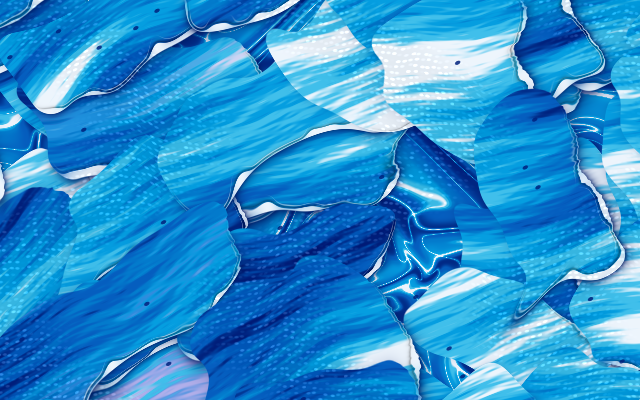
Reproduce this texture procedurally as a WebGL 2 fragment shader.

```glsl
#version 300 es
precision highp float;
uniform vec2 u_resolution;
out vec4 fragColor;
// Lengths are in canvas heights, angles in radians
const int LAYERS = 3;
const vec2 CELL = vec2(0.40, 0.29), LONG_DAUB = vec2(0.27, 0.14), BROAD_DAUB = vec2(0.18, 0.23);
const float GRID_ANGLE = 0.5, LEFT_ANGLE = 0.58, RIGHT_ANGLE = 0.14, ANGLE_SPREAD = 0.45;
const float KEEP = 0.57, STREAK_GAIN = 0.64, SHADOW_REACH = 0.012;
const float PIT_DENSITY = 13.0, BUMP_DENSITY = 66.0, BUMP_GAIN = 0.2;
const vec2 SHADE_SIDE = vec2(0.7, -0.71);
const vec3 NAVY = vec3(0.00, 0.13, 0.49), COBALT = vec3(0.02, 0.37, 0.75);
const vec3 AZURE = vec3(0.01, 0.48, 0.80), CERULEAN = vec3(0.02, 0.62, 0.88);
const vec3 SKY = vec3(0.25, 0.75, 0.92), WHITE = vec3(0.93, 0.96, 0.99);
const vec3 LILAC = vec3(0.47, 0.42, 0.85);

mat2 rotation(float a) { return mat2(cos(a), sin(a), -sin(a), cos(a)); }
vec4 hash4(vec2 c) {
  vec4 h = fract(c.xyxy * vec4(0.1031, 0.1030, 0.0973, 0.1099));
  h += dot(h, h.wzxy + 33.33);
  return fract((h.xxyz + h.yzzw) * h.zywx);
}
// Spreads a roughly normal tone evenly over the pigments
vec3 pigment(float tone) {
  float t = 0.5 + 0.5 * tanh(0.85 * tone);
  vec3 c = mix(NAVY, COBALT, smoothstep(0.03, 0.15, t));
  c = mix(c, AZURE, smoothstep(0.17, 0.33, t));
  c = mix(c, CERULEAN, smoothstep(0.34, 0.54, t));
  c = mix(c, SKY, smoothstep(0.61, 0.78, t));
  return mix(c, WHITE, smoothstep(0.84, 0.95, t));
}
// Layered sines, drawn out along x
float streaks(vec2 q, float seed) {
  float sum = 0.0, freq = 11.0, amp = 1.0;
  for (int i = 0; i < 8; i++) {
    float k = float(i);
    float bend = sin(q.x * freq * 0.06 + seed * 1.7 + k * 2.1);
    float fade = 0.55 + 0.45 * sin(q.x * freq * 0.2 + q.y * freq * 0.37 + seed * 2.3 + k);
    sum += amp * fade * sin(q.y * freq + 1.6 * bend + seed * (k + 1.3));
    freq *= 1.72;
    amp *= 0.85;
  }
  return sum;
}
vec2 warp(vec2 p, float gain, float freq) {
  for (int i = 0; i < 4; i++) {
    p += gain / freq * sin(p.yx * freq + vec2(0.7, 2.9) * float(i + 1));
    freq *= 1.8;
  }
  return p;
}
// Wet, swirled paint between the daubs
vec3 marble(vec2 p) {
  vec2 m = warp(p, 1.0, 9.0);
  float fold = sin(m.x * 19.0 - m.y * 27.0 + 2.0 * sin(m.y * 11.0));
  float vein = pow(1.0 - abs(sin(m.x * 14.0 - m.y * 23.0)), 6.0);
  float thread = pow(1.0 - abs(sin(m.x * 31.0 + m.y * 18.0 + fold)), 8.0);
  return pigment(-0.85 + 0.8 * fold + 3.4 * vein + 2.4 * thread);
}
float roundedBox(vec2 q, vec2 halfSize, float radius) {
  vec2 e = abs(q) - halfSize + radius;
  return length(max(e, 0.0)) + min(max(e.x, e.y), 0.0) - radius;
}
// One knife stroke: cast shadow, streaked body, raised rim
vec3 addDaub(vec3 under, vec2 p, vec2 centre, vec4 r, float lift) {
  float across = clamp(centre.x / 1.6, 0.0, 1.0), seed = 40.0 * r.y + 17.0 * r.z;
  mat2 turn = rotation(mix(LEFT_ANGLE, RIGHT_ANGLE, across) + ANGLE_SPREAD * (r.x - 0.5));
  vec2 size = mix(LONG_DAUB, BROAD_DAUB, smoothstep(0.4, 0.75, across)) * (0.75 + 0.42 * r.yx);
  vec2 drift = 7.0 * r.xy;
  vec2 e = (warp(p + drift, 0.3, 6.0) - drift - centre) * turn;
  if (length(e) > 0.5) return under;
  vec2 q = (warp(p + drift, 0.08, 4.0) - drift - centre) * turn;
  q.y += 1.2 * (r.w - 0.5) * q.x * q.x;
  float streak = streaks(q, seed);
  // Skewed, tapered outline with a slightly frayed end
  e.x += (r.z - 0.4) * e.y + 0.004 * streak * smoothstep(0.3, 1.0, e.x / size.x);
  e.y /= 1.0 + 0.8 * (r.w - 0.5) * clamp(e.x / size.x, -1.0, 1.0);
  float d = roundedBox(e, size, 0.5 * min(size.x, size.y));
  vec2 n = e / size;
  float lee = smoothstep(-0.2, 0.6, dot(turn * normalize(n * abs(n) + 1e-4), SHADE_SIDE));
  under = mix(under, NAVY * 0.8, exp(-max(d, 0.0) / SHADOW_REACH) * (0.1 + 0.7 * lee));
  // Body with a dragged band of white
  float offset = (q.y / size.y + 1.3 * r.x - 0.3) / 0.27;
  float tone = 1.9 * (r.z - 0.48) + lift + STREAK_GAIN * streak + 1.3 * (r.y - 0.5) * n.x;
  tone += 2.3 * exp(-offset * offset) * r.w * (0.6 + 0.4 * sin(q.x * 9.0 + seed));
  tone += 0.35 * sin(p.x * 4.0 + 1.0) * sin(p.y * 5.0 + 0.4);
  float tint = smoothstep(0.86, 0.93, r.y) * smoothstep(0.1, 0.9, streak);
  vec3 body = mix(pigment(tone), LILAC, 0.5 * tint);
  // Rim of uneven width, trailed by a thin second thread
  float wave = 0.5 + 0.5 * sin(q.x * 19.0 + q.y * 23.0 + seed + sin(q.x * 41.0 - q.y * 31.0));
  float width = (0.002 + 0.02 * wave * wave) * lee;
  float thread = smoothstep(0.003, 0.0, abs(d + 1.7 * width + 0.006));
  body *= 1.0 - 0.35 * lee * exp(-abs(d + width + 0.004) / 0.004);
  body = mix(body, WHITE, 0.6 * thread * lee * (1.0 - wave));
  body = mix(body, WHITE, smoothstep(-width - 0.002, -width + 0.001, d) * lee * (0.6 + 0.4 * wave));
  float aa = 0.7 / u_resolution.y;
  return mix(under, body, smoothstep(aa, -aa, d));
}
// Cellular noise: distance to a jittered dot, and its random size
vec2 dots(vec2 g) {
  vec4 r = hash4(floor(g) + 71.0);
  return vec2(length((fract(g) - 0.3 - 0.4 * r.xy) * vec2(0.75, 1.2)), r.z);
}
void main() {
  vec2 p = gl_FragCoord.xy / u_resolution.y;
  mat2 grid = rotation(GRID_ANGLE);
  vec3 colour = marble(p);
  for (int n = 0; n < LAYERS * 9; n++) {
    float k = float(n / 9);
    vec2 shift = vec2(0.37, 0.61) * k + 20.0;
    vec2 cell = floor(p * grid / CELL + shift) + vec2(n % 3 - 1, 1 - n % 9 / 3);
    vec4 place = hash4(cell + 53.0 * k + 211.0);
    vec2 centre = grid * ((cell - shift + 0.3 + 0.4 * place.xy) * CELL);
    if (place.z < KEEP) colour = addDaub(colour, p, centre, hash4(cell + 53.0 * k), 0.12 * k);
  }
  // Patches of cloth grain, then sparse pits
  vec2 bump = dots(warp(p, 0.15, 9.0) * BUMP_DENSITY), pit = dots(p * grid * PIT_DENSITY);
  float worn = smoothstep(-0.5, 0.9, sin(p.x * 9.0 + 2.0 * sin(p.y * 7.0)));
  colour += BUMP_GAIN * worn * (bump.y * smoothstep(0.4, 0.1, bump.x) - 0.2);
  colour = mix(colour, NAVY, 0.85 * step(0.92, pit.y) * smoothstep(0.09, 0.05, pit.x));
  fragColor = vec4(clamp(colour, 0.0, 1.0), 1.0);
}
```
